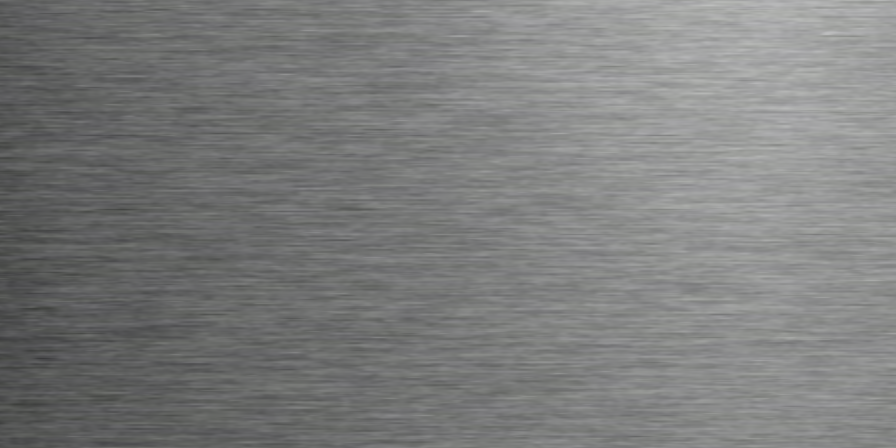
Write a Shadertoy shader that draws this texture.

```glsl
// Brushed steel: fine horizontal grain under a soft light from the upper right.
#define SHADOW_LEVEL 0.33
#define SIDE_GAIN 0.25
#define TOP_GAIN 0.065
#define GLOW_GAIN 0.075
#define GLOW_CENTER vec2(0.80, 1.02)
#define EDGE_FALLOFF 0.06
#define GRAIN_ROWS 235.0
#define GRAIN_CONTRAST 0.088
#define SCRATCH_GAIN 0.055
#define TINT_GAIN 0.018

float hash(vec2 p) {
    return fract(sin(dot(p, vec2(12.9898, 78.233))) * 43758.5453);
}

// One row of smooth noise, shifted so that streak ends do not line up
float rowNoise(float x, float row) {
    x += 17.0 * hash(vec2(row, 3.7));
    float cell = floor(x);
    float t = smoothstep(0.0, 1.0, x - cell);
    return mix(hash(vec2(cell, row)), hash(vec2(cell + 1.0, row)), t);
}

// Streaks blended between neighbouring rows, centred on zero
float streaks(vec2 uv, float columns, float rows, float seed) {
    float y = uv.y * rows;
    float row = floor(y);
    float t = smoothstep(0.0, 1.0, y - row);
    float x = uv.x * columns;
    return mix(rowNoise(x, row + seed), rowNoise(x, row + 1.0 + seed), t) - 0.5;
}

// Broad light across the sheet
float lighting(vec2 uv) {
    float light = SHADOW_LEVEL + SIDE_GAIN * uv.x + TOP_GAIN * pow(uv.y, 1.5);
    vec2 toGlow = (uv - GLOW_CENTER) / vec2(0.25, 0.65);
    light += GLOW_GAIN * exp(-dot(toGlow, toGlow));
    light -= EDGE_FALLOFF * smoothstep(0.82, 1.05, uv.x);
    return light - 0.025 * (1.0 - smoothstep(0.0, 0.10, uv.x));
}

void mainImage(out vec4 fragColor, in vec2 fragCoord) {
    vec2 uv = fragCoord / iResolution.xy;

    // Grain in several lengths and thicknesses
    float grain = 0.70 * streaks(uv, 12.0, GRAIN_ROWS, 11.0);
    grain += 0.75 * streaks(uv, 28.0, GRAIN_ROWS * 0.80, 311.0);
    grain += 0.70 * streaks(uv, 65.0, GRAIN_ROWS, 613.0);
    grain += 0.40 * streaks(uv, 130.0, GRAIN_ROWS * 0.70, 2111.0);
    grain += 0.25 * streaks(uv, 7.0, GRAIN_ROWS * 0.30, 917.0);

    // Sparse bright and dark scratches
    float bright = smoothstep(0.36, 0.50, streaks(uv, 24.0, GRAIN_ROWS, 1201.0));
    float dark = smoothstep(0.34, 0.50, streaks(uv, 14.0, GRAIN_ROWS, 1507.0));

    float value = lighting(uv) + GRAIN_CONTRAST * grain;
    value += SCRATCH_GAIN * (bright - dark);

    // Faint green to violet variation along the grain
    float tint = TINT_GAIN * streaks(uv, 20.0, GRAIN_ROWS * 0.45, 1801.0);
    vec3 steel = vec3(value) + vec3(-0.002, 0.002, 0.0);
    steel += tint * vec3(0.1, 0.5, -0.8);
    fragColor = vec4(clamp(steel, 0.0, 1.0), 1.0);
}
```
